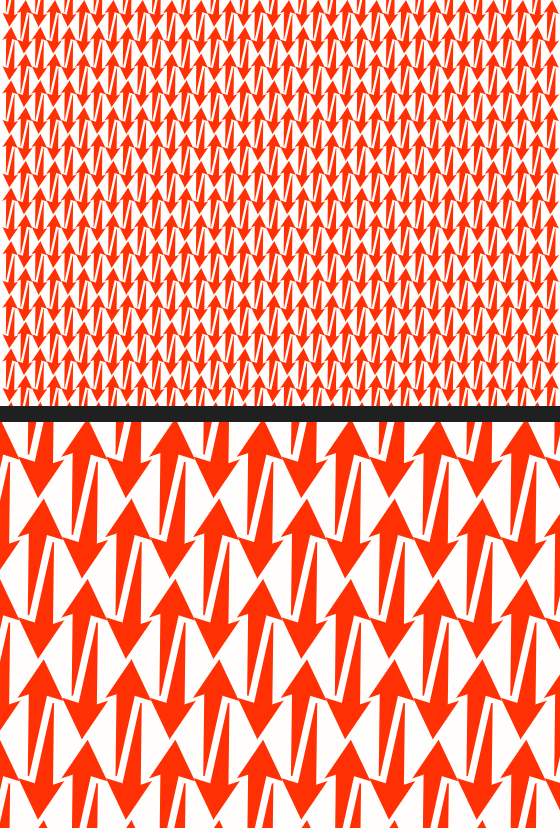
Top: the whole. Bottom: its middle third, enlarged.
A Shadertoy shader for this pattern:

```glsl
// Tightly interlocked red arrows on white, in half-dropped columns.
// Each motif is one tapered arrow plus its half-turn, parted by a slanted slit;
// the arrow is a polygon distance function repeated over a finite set of columns.

const float DESIGN_WIDTH = 1152.0;          // design units across the canvas
const vec2  PITCH = vec2(30.08, 110.25);    // column spacing, motif height
const float FIRST_COLUMN = 21.0;            // centre of the leftmost column
const float LAST_COLUMN = 37.0;             // index of the rightmost column
const vec3  PAPER = vec3(1.0, 0.995, 0.992);
const vec3  INK = vec3(1.0, 0.19, 0.01);

// Upward arrow about the motif centre: tip, right barb, shaft, left barb
const int CORNERS = 7;
const vec2 ARROW[CORNERS] = vec2[CORNERS](
    vec2(2.0, 55.0), vec2(15.5, 26.5), vec2(4.2, 30.0),
    vec2(-8.0, -25.0), vec2(-9.0, -25.0), vec2(-8.3, 31.0),
    vec2(-16.0, 28.5));

// Signed distance to the arrow outline
float arrowDistance(vec2 p) {
    float nearest = dot(p - ARROW[0], p - ARROW[0]);
    float side = 1.0;
    for (int i = 0, j = CORNERS - 1; i < CORNERS; j = i, i++) {
        vec2 edge = ARROW[j] - ARROW[i];
        vec2 toPoint = p - ARROW[i];
        vec2 gap = toPoint - edge * clamp(dot(toPoint, edge) / dot(edge, edge), 0.0, 1.0);
        nearest = min(nearest, dot(gap, gap));
        // Each edge crossed flips inside and outside
        bvec3 crossing = bvec3(p.y >= ARROW[i].y, p.y < ARROW[j].y,
                               edge.x * toPoint.y > edge.y * toPoint.x);
        if (all(crossing) || all(not(crossing))) side = -side;
    }
    return side * sqrt(nearest);
}

// Up arrow and its half-turn
float motifDistance(vec2 p) {
    return min(arrowDistance(p), arrowDistance(-p));
}

// Nearest motif among this column and its two neighbours
float patternDistance(vec2 p) {
    float base = round((p.x - FIRST_COLUMN) / PITCH.x);
    float d = PITCH.y;
    for (float k = -1.0; k <= 1.0; k++) {
        float column = base + k;
        if (column < 0.0 || column > LAST_COLUMN) continue;
        vec2 local = p - vec2(FIRST_COLUMN + column * PITCH.x, 0.0);
        local.y += 0.5 * PITCH.y * mod(column, 2.0);
        local.y -= PITCH.y * round(local.y / PITCH.y);
        d = min(d, motifDistance(local));
    }
    return d;
}

void mainImage(out vec4 fragColor, in vec2 fragCoord) {
    // Design units, anchored at the top left
    float unitsPerPixel = DESIGN_WIDTH / iResolution.x;
    vec2 p = (fragCoord - vec2(0.0, iResolution.y)) * unitsPerPixel;

    float coverage = clamp(0.5 - patternDistance(p) / unitsPerPixel, 0.0, 1.0);
    fragColor = vec4(mix(PAPER, INK, coverage), 1.0);
}
```
